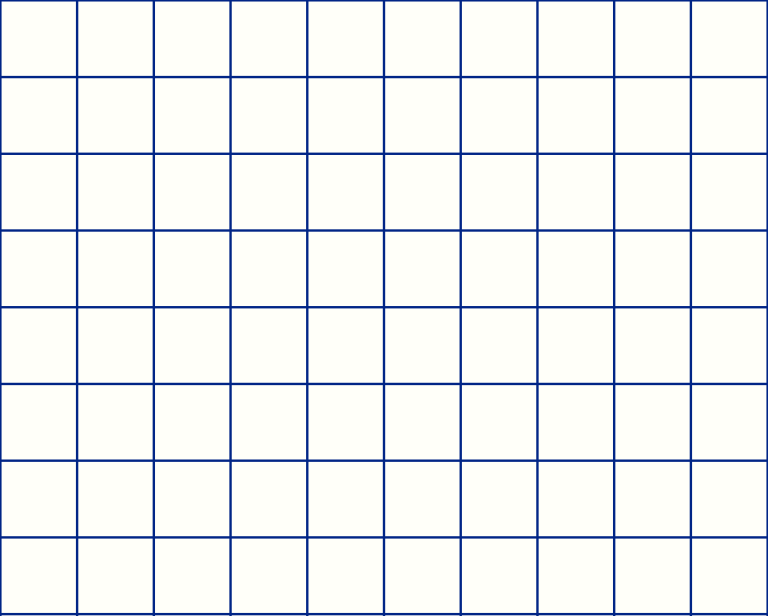
A Shadertoy shader for this pattern:

```glsl
// Antialiased coverage of evenly spaced lines along each axis
vec2 lineCoverage(vec2 p, float pitch, float width, float pixel) {
    vec2 distanceToLine = abs(p - pitch * round(p / pitch));
    return clamp((0.5 * width - distanceToLine) / pixel + 0.5, 0.0, 1.0);
}

void mainImage(out vec4 fragColor, in vec2 fragCoord) {
    // Canvas widths, measured from just above the centre
    vec2 p = (fragCoord - 0.5 * iResolution.xy) / iResolution.x - vec2(0.0, 0.001);

    // Square grid: ten cells across, eight down
    vec2 lines = lineCoverage(p, 0.0999, 0.0031, 1.0 / iResolution.x);
    float ink = 1.0 - (1.0 - lines.x) * (1.0 - lines.y);

    vec3 paper = vec3(1.0, 1.0, 0.975);
    vec3 blue = vec3(0.005, 0.145, 0.525);
    fragColor = vec4(mix(paper, blue, ink), 1.0);
}
```
